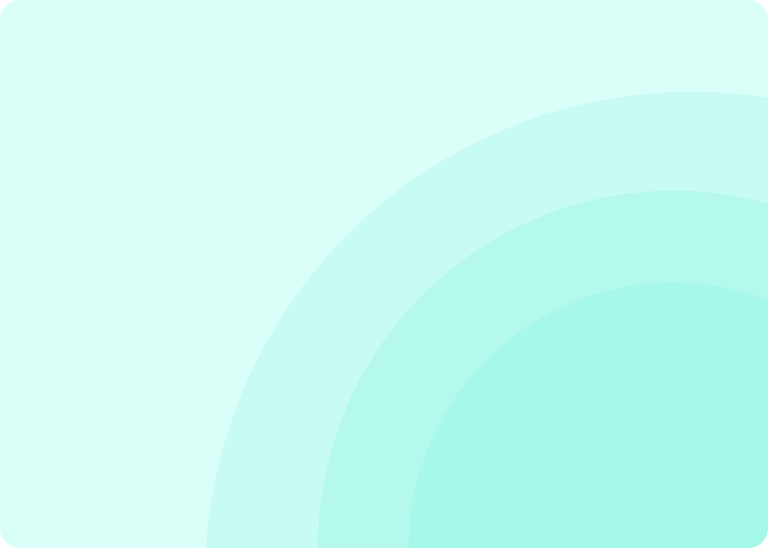
Write a Shadertoy shader that draws this background.

```glsl
// Mint card with rounded corners and three nested discs rising from the lower right.

// Lengths are in canvas heights; disc = centre (from the lower right corner), radius
const vec3 OUTER_DISC  = vec3(-0.1384, -0.0565, 0.8889);
const vec3 MIDDLE_DISC = vec3(-0.1712, 0.0018, 0.6503);
const vec3 INNER_DISC  = vec3(-0.1730, 0.0018, 0.4827);
const float CORNER_RADIUS = 0.036;

const vec3 PAGE_COLOR   = vec3(1.0);
const vec3 CARD_COLOR   = vec3(0.853, 1.0, 0.971);
const vec3 OUTER_COLOR  = vec3(0.784, 0.985, 0.953);
const vec3 MIDDLE_COLOR = vec3(0.710, 0.978, 0.930);
const vec3 INNER_COLOR  = vec3(0.647, 0.973, 0.916);

// Antialiased coverage of a signed distance, one pixel wide
float coverage(float dist) {
    return clamp(0.5 - dist * iResolution.y, 0.0, 1.0);
}

float discDistance(vec2 p, vec3 disc) {
    return length(p - disc.xy) - disc.z;
}

float roundedBoxDistance(vec2 p, vec2 halfSize, float radius) {
    vec2 q = abs(p) - halfSize + radius;
    return length(max(q, 0.0)) + min(max(q.x, q.y), 0.0) - radius;
}

void mainImage(out vec4 fragColor, in vec2 fragCoord) {
    vec2 size = iResolution.xy / iResolution.y;
    vec2 uv = fragCoord / iResolution.y;
    vec2 p = uv - vec2(size.x, 0.0);

    // Discs, largest first
    vec3 color = CARD_COLOR;
    color = mix(color, OUTER_COLOR, coverage(discDistance(p, OUTER_DISC)));
    color = mix(color, MIDDLE_COLOR, coverage(discDistance(p, MIDDLE_DISC)));
    color = mix(color, INNER_COLOR, coverage(discDistance(p, INNER_DISC)));

    // Rounded card over the page
    float card = roundedBoxDistance(uv - 0.5 * size, 0.5 * size, CORNER_RADIUS);
    color = mix(PAGE_COLOR, color, coverage(card));

    fragColor = vec4(color, 1.0);
}
```
